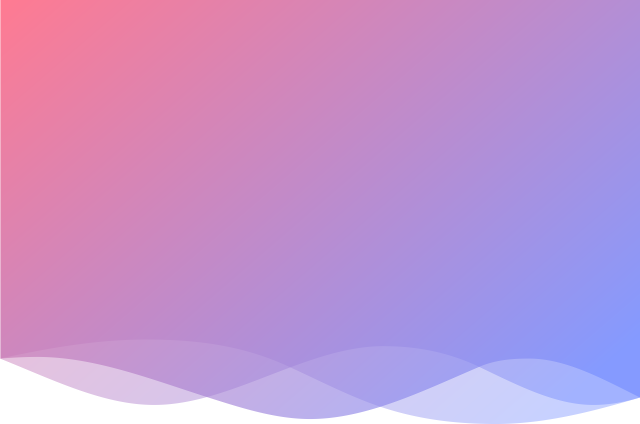
Give the GLSL for this background, as a WebGL 1 fragment shader.

```glsl
precision highp float;
// Pink-to-blue diagonal gradient ending in three translucent waves over white.

uniform vec2 u_resolution;

// Extends a curve with a cubic from knot a to knot b; a knot is (x, y, slope).
float bend(float x, float y, vec3 a, vec3 b) {
  float span = b.x - a.x;
  float s = clamp((x - a.x) / span, 0.0, 1.0);
  float ease = s * s * (3.0 - 2.0 * s);
  float lean = a.z * s * (1.0 - s) * (1.0 - s) - b.z * s * s * (1.0 - s);
  return x < a.x ? y : mix(a.y, b.y, ease) + span * lean;
}

// Wave heights, measured downward on a 768 by 512 design grid.
float tripleWave(float x) {
  float y = bend(x, 433.0, vec3(0.0, 433.0, 0.4), vec3(185.0, 489.0, 0.0));
  y = bend(x, y, vec3(185.0, 489.0, 0.0), vec3(460.0, 418.0, 0.0));
  y = bend(x, y, vec3(460.0, 418.0, 0.0), vec3(575.0, 443.0, 0.48));
  y = bend(x, y, vec3(575.0, 443.0, 0.48), vec3(712.0, 489.0, 0.0));
  return bend(x, y, vec3(712.0, 489.0, 0.0), vec3(768.0, 480.0, -0.3));
}

float doubleWave(float x) {
  float y = bend(x, 433.0, vec3(0.0, 433.0, -0.08), vec3(45.0, 431.0, 0.0));
  y = bend(x, y, vec3(45.0, 431.0, 0.0), vec3(250.0, 480.0, 0.32));
  y = bend(x, y, vec3(250.0, 480.0, 0.32), vec3(372.0, 506.0, 0.0));
  y = bend(x, y, vec3(372.0, 506.0, 0.0), vec3(575.0, 443.0, -0.43));
  y = bend(x, y, vec3(575.0, 443.0, -0.43), vec3(635.0, 433.0, 0.0));
  return bend(x, y, vec3(635.0, 433.0, 0.0), vec3(768.0, 480.0, 0.5));
}

float longWave(float x) {
  float y = bend(x, 433.0, vec3(0.0, 433.0, -0.22), vec3(175.0, 410.0, 0.0));
  y = bend(x, y, vec3(175.0, 410.0, 0.0), vec3(345.0, 442.0, 0.46));
  y = bend(x, y, vec3(345.0, 442.0, 0.46), vec3(462.0, 493.0, 0.32));
  y = bend(x, y, vec3(462.0, 493.0, 0.32), vec3(595.0, 512.0, 0.0));
  return bend(x, y, vec3(595.0, 512.0, 0.0), vec3(768.0, 480.0, -0.3));
}

void main() {
  vec2 uv = gl_FragCoord.xy / u_resolution;
  uv.y = 1.0 - uv.y;
  vec2 p = uv * vec2(768.0, 512.0);

  // Diagonal gradient
  float t = clamp(dot(uv, vec2(0.62, 0.476)), 0.0, 1.0);
  vec3 tint = mix(vec3(1.0, 0.41, 0.512), vec3(0.455, 0.551, 1.0), t);

  // Each layer covers the area above its wave
  vec3 edges = vec3(tripleWave(p.x), doubleWave(p.x), longWave(p.x));
  vec3 cover = clamp((edges - p.y) * u_resolution.y / 512.0 + 0.5, 0.0, 1.0);
  vec3 clear = 1.0 - cover * vec3(0.45, 0.64, 0.4);
  float white = clear.x * clear.y * clear.z;

  // Soft pale rim on the left side
  white = mix(1.0, white, clamp(p.x, 0.0, 1.0));

  gl_FragColor = vec4(mix(tint, vec3(1.0), white), 1.0);
}
```
